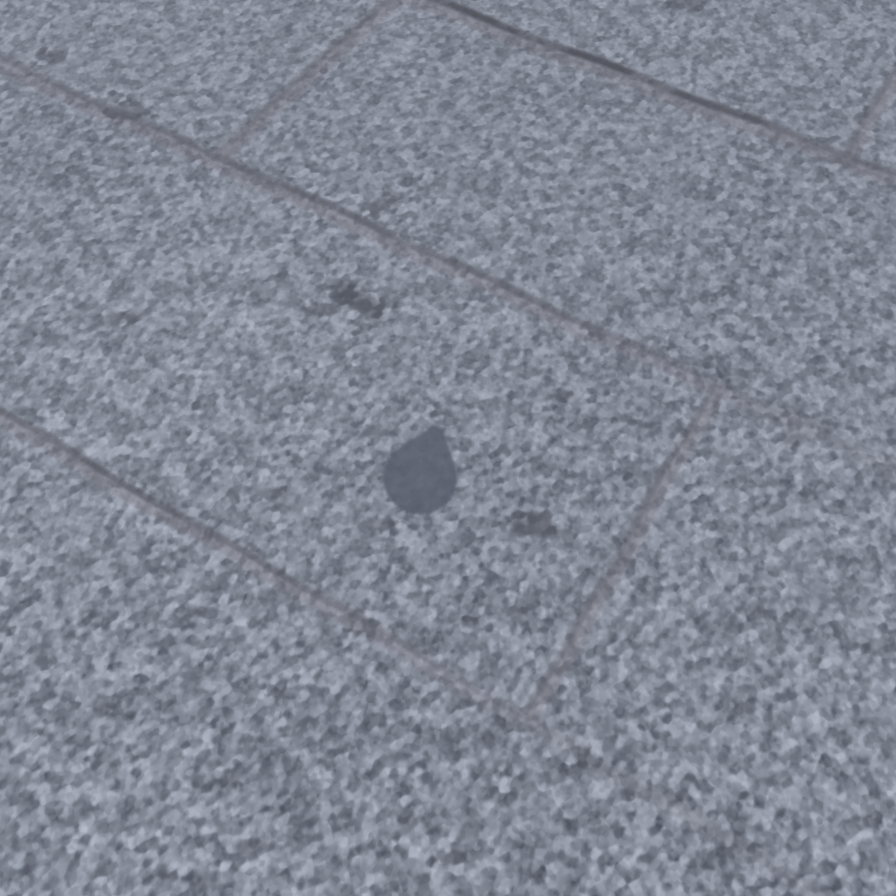
Write a WebGL 1 fragment shader that draws this texture.

```glsl
precision highp float;
uniform vec2 u_resolution;

#define ROW_VANISH vec2(-3.125, 2.354)
#define CROSS_VANISH vec2(1.663, 2.095)
#define SLAB_LENGTH 1.113
#define MORTAR_WIDTH 0.015
#define CRACK_WIDTH 0.004
#define GRAIN_SCALE 135.0
#define GRAIN_CONTRAST 0.225
#define STONE vec3(0.513, 0.533, 0.585)
#define MORTAR vec3(0.485, 0.488, 0.525)
#define CRACK vec3(0.30, 0.31, 0.34)
#define STAIN vec3(0.31, 0.325, 0.365)
#define DROP vec3(0.365, 0.39, 0.445)

vec2 hash2(vec2 p) {
  vec2 k = vec2(dot(p, vec2(127.1, 311.7)), dot(p, vec2(269.5, 183.3)));
  return fract(sin(k) * 43758.55);
}

// Cellular noise: random tones blended around jittered points
float cellTone(vec2 p) {
  vec2 id = floor(p);
  float sum = 0.0, total = 0.0;
  for (int j = -1; j <= 1; j++) {
    for (int i = -1; i <= 1; i++) {
      vec2 cell = id + vec2(float(i), float(j));
      vec2 offset = cell + hash2(cell) - p;
      float weight = exp(-5.0 * dot(offset, offset));
      sum += weight * hash2(cell + 57.0).x;
      total += weight;
    }
  }
  return sum / total;
}

// Broad clouding from layered sines
float clouds(vec2 p) {
  return 0.5 * sin(6.0 * p.x + 2.5 * sin(5.0 * p.y))
       + 0.3 * sin(13.0 * p.y - 9.0 * p.x + 2.0 * sin(8.0 * p.x))
       + 0.2 * sin(27.0 * p.x + 21.0 * p.y);
}

// x: dark crack on one side, y: mortar band beside it
vec2 joint(float d, float soft) {
  float crack = 1.0 - smoothstep(CRACK_WIDTH - soft, CRACK_WIDTH + soft, abs(d));
  float band = smoothstep(-soft, soft, d)
             * (1.0 - smoothstep(MORTAR_WIDTH - soft, MORTAR_WIDTH + soft, d));
  return vec2(crack, band);
}

float blot(vec2 q, float radius, float roughness) {
  float d = length(q * vec2(0.75, 1.5)) / radius + roughness;
  return 1.0 - smoothstep(0.45, 1.15, d);
}

// Sparse stains of random place, size and strength
float stains(vec2 p, float roughness) {
  vec2 grid = p * 4.5;
  vec2 id = floor(grid);
  float amount = 0.0;
  for (int j = -1; j <= 1; j++) {
    for (int i = -1; i <= 1; i++) {
      vec2 cell = id + vec2(float(i), float(j));
      vec2 kind = hash2(cell + 19.0);
      float present = step(0.52, kind.x) * mix(0.25, 0.6, kind.y);
      vec2 q = grid - cell - hash2(cell + 5.0);
      amount = max(amount, present * blot(q, mix(0.05, 0.11, kind.y), roughness));
    }
  }
  return amount;
}

// Round cone: wide circle tapering along tangents to a small tip
float teardrop(vec2 q) {
  float h = clamp((q.y - 0.79 * abs(q.x)) / 0.05, 0.0, 1.0);
  return length(q - vec2(0.0, 0.05 * h)) - mix(0.041, 0.01, h);
}

void main() {
  vec2 p = gl_FragCoord.xy / u_resolution;
  float soft = max(0.003, 1.0 / u_resolution.y);

  // Stone grain, finer and calmer with distance
  vec2 ground = (p - 0.5) / (1.2 - 0.4 * p.y) * GRAIN_SCALE;
  ground = mat2(0.88, -0.47, 0.47, 0.88) * ground;
  float coarse = cellTone(ground * vec2(0.85, 1.1)) - 0.5;
  float fine = cellTone(ground * 1.7 + 31.0) - 0.5;
  float patchy = cellTone(ground * 0.22 + 11.0) - 0.5;
  float grain = GRAIN_CONTRAST * (coarse + 0.5 * fine) * (1.25 - 0.5 * p.y);
  float roughness = 0.6 * coarse + 0.6 * patchy;

  // Rows fan out from one vanishing point
  vec2 wobble = 0.0015 * vec2(sin(43.0 * p.y + 9.0 * p.x), sin(37.0 * p.x + 5.0 * p.y));
  vec2 ray = p + wobble - ROW_VANISH;
  float slope = -ray.y / ray.x;
  float row = (slope - 0.375) / (0.1884 * slope - 0.0068);
  float line = floor(row + 0.5);
  float lineSlope = (0.375 - 0.0068 * line) / (1.0 - 0.1884 * line);
  float rowDist = (slope - lineSlope) * ray.x / sqrt(1.0 + slope * slope);

  // Cross joints fan from the other, shifted half a slab on odd rows
  vec2 side = p + wobble - CROSS_VANISH;
  float lean = -side.x / side.y;
  float along = (lean + 1.125) / SLAB_LENGTH - 0.5 * mod(floor(row), 2.0);
  float crossDist = (fract(along + 0.5) - 0.5) * SLAB_LENGTH * -side.y / sqrt(1.0 + lean * lean);

  // Slab tone, palest at the worn left side
  vec2 slab = vec2(floor(along), floor(row));
  vec2 worn = p - vec2(0.12, 0.6);
  float tone = 0.010 * clouds(p) + 0.022 * patchy + 0.015 * (hash2(slab).x - 0.5);
  tone += 0.022 * exp(-9.0 * dot(worn, worn));
  vec3 color = STONE + tone + grain * vec3(1.0, 1.0, 1.04);

  // Joints, open in places and filled in others
  float openness = 0.45 + 0.4 * sin(4.5 * p.x + 1.15 * line - 1.17);
  openness *= line < 0.5 ? 1.0 : 0.65;
  vec2 rowJoint = joint(rowDist, soft);
  vec2 crossJoint = joint(crossDist, soft);
  float crack = max(rowJoint.x * openness, crossJoint.x * 0.3);
  float band = max(rowJoint.y * (0.4 + openness), crossJoint.y);
  color = mix(color, MORTAR + 0.4 * grain + tone, 0.6 * min(band, 1.0));
  color = mix(color, CRACK, crack * clamp(0.9 + 1.2 * patchy + 0.8 * coarse, 0.0, 1.0));

  // Stains, with one heavier smudge
  vec2 tilted = mat2(0.88, 0.47, -0.47, 0.88) * (p - vec2(0.404, 0.663));
  float smudge = 0.75 * blot(tilted, 0.034, roughness);
  color = mix(color, STAIN, max(smudge, stains(p, roughness)));

  // Smooth wet drop, tip leaning right
  vec2 q = mat2(0.944, 0.33, -0.33, 0.944) * (p - vec2(0.469, 0.467));
  float drop = 1.0 - smoothstep(-soft, soft, teardrop(q));
  color = mix(color, DROP + 0.12 * grain, 0.95 * drop);

  gl_FragColor = vec4(color, 1.0);
}
```
